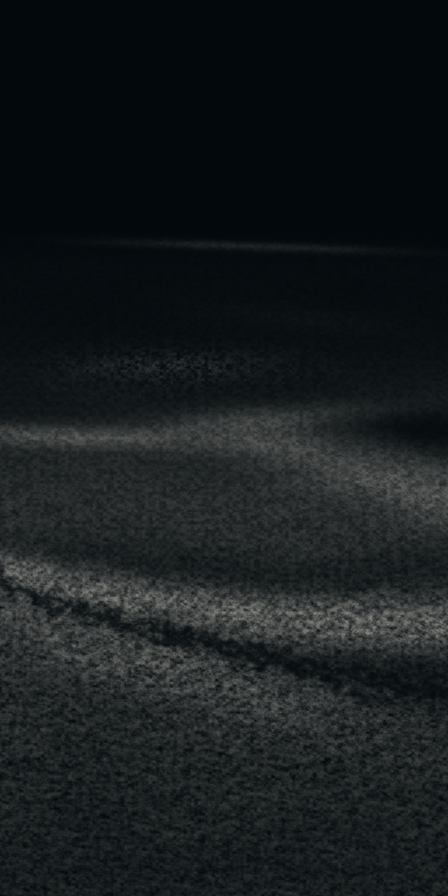
Write a Shadertoy shader that draws this texture.

```glsl
#define SHADOW_COLOR vec3(0.009, 0.032, 0.044)
#define LIGHT_COLOR vec3(0.41, 0.415, 0.40)
#define GRAIN_SCALE 128.0
#define GRAIN_CONTRAST 2.0
#define RELIEF_CONTRAST 1.1
#define CREASE_DEPTH 0.74
#define BANK_LIGHT 0.44

float hash(vec2 p) {
    return fract(sin(dot(p, vec2(127.1, 311.7))) * 43758.5453);
}

float noise(vec2 p) {
    vec2 cell = floor(p), f = fract(p);
    f = f * f * (3.0 - 2.0 * f);
    return mix(mix(hash(cell), hash(cell + vec2(1, 0)), f.x),
               mix(hash(cell + vec2(0, 1)), hash(cell + vec2(1, 1)), f.x), f.y);
}

float fbm(vec2 p) {
    float sum = 0.0, amplitude = 0.5;
    for (int i = 0; i < 4; i++) {
        sum += amplitude * noise(p);
        p = mat2(1.6, 1.2, -1.2, 1.6) * p + 7.3;
        amplitude *= 0.5;
    }
    return sum;
}

float bell(float d, float width) {
    return exp(-d * d / (width * width));
}

// Soft elliptical pool of light, sheared along its length
float pool(vec2 p, vec2 center, vec2 radius, float slope) {
    vec2 d = p - center;
    d.y -= slope * d.x;
    d /= radius;
    return exp(-dot(d, d));
}

float below(float y, float low, float high) {
    return 1.0 - smoothstep(low, high, y);
}

float creaseHeight(float x) {
    return 0.352 - 0.185 * x + 0.06 * x * x;
}

// Broad illumination of the receding ground
float groundLight(vec2 p) {
    float light = 0.04 * below(p.y, 0.69, 0.75)
                + 0.10 * below(p.y, 0.53, 0.66)
                + 0.20 * below(p.y, 0.45, 0.55);
    light *= mix(0.60, 1.0, smoothstep(0.0, 0.32, p.y));

    // Distant streaks
    light += 0.23 * pool(p, vec2(0.56, 0.725), vec2(0.30, 0.005), -0.016);
    light += 0.06 * pool(p, vec2(0.66, 0.645), vec2(0.22, 0.015), -0.04);
    light += 0.13 * pool(p, vec2(0.38, 0.592), vec2(0.24, 0.016), 0.0);

    // Middle wave: left beam, crest and right shoulder
    light += 0.43 * pool(p, vec2(0.12, 0.513), vec2(0.38, 0.012), -0.02);
    light += 0.32 * pool(p, vec2(0.62, 0.533), vec2(0.27, 0.015), 0.04);
    light += 0.18 * pool(p, vec2(0.60, 0.508), vec2(0.24, 0.022), -0.06);
    light += 0.30 * pool(p, vec2(0.94, 0.452), vec2(0.32, 0.034), -0.14);

    // Hollows between the waves
    light -= 0.15 * pool(p, vec2(0.98, 0.515), vec2(0.22, 0.025), -0.06);
    light -= 0.17 * pool(p, vec2(0.50, 0.358), vec2(0.48, 0.026), -0.07);
    light -= 0.13 * pool(p, vec2(0.95, 0.365), vec2(0.22, 0.025), 0.0);
    return light;
}

// Lit banks on either side of the dark foreground crease
float foregroundLight(vec2 p) {
    float wobble = 0.016 * (fbm(p * vec2(14.0, 30.0)) - 0.47);
    float d = p.y - creaseHeight(p.x) + wobble;
    float upper = bell(d - 0.014 - 0.062 * p.x, 0.017 + 0.018 * p.x);
    float lower = bell(d + 0.035, 0.04) * (1.0 - 0.7 * smoothstep(0.45, 1.0, p.x));
    return BANK_LIGHT * upper + 0.23 * lower;
}

// Ragged dark furrow that opens into a hollow on the right
float creaseShade(vec2 p) {
    float ragged = 0.045 * (fbm(p * vec2(48.0, 110.0)) - 0.47);
    float d = p.y - creaseHeight(p.x) + ragged;
    float crease = bell(d, 0.009 + 0.015 * p.x * p.x);
    float hollow = pool(p, vec2(0.95, 0.25), vec2(0.28, 0.026), -0.04);
    return 1.0 - CREASE_DEPTH * max(crease, 0.8 * hollow);
}

void mainImage(out vec4 fragColor, in vec2 fragCoord) {
    vec2 p = fragCoord / iResolution.xy;
    vec2 ground = fragCoord / iResolution.x;

    float light = max(groundLight(p) + foregroundLight(p), 0.0) * creaseShade(p);
    light *= 0.8 + 0.42 * fbm(ground * vec2(5.0, 14.0) + 3.0);

    // Fine grain, with slanted relief strengthening toward the viewer
    vec2 grainPos = ground * vec2(GRAIN_SCALE, GRAIN_SCALE * 1.2);
    float grain = fbm(grainPos) - 0.47;
    vec2 reliefPos = ground * vec2(56.0, 88.0) + vec2(0.0, 22.0 * ground.x);
    float relief = fbm(reliefPos) - fbm(reliefPos + vec2(0.45, -0.6));
    float near = below(p.y, 0.15, 0.60);
    float sparkle = pool(p, vec2(0.38, 0.592), vec2(0.25, 0.025), 0.0);
    light *= max(0.0, 1.0 + GRAIN_CONTRAST * (0.45 + 0.55 * near + 1.2 * sparkle) * grain
                          + RELIEF_CONTRAST * near * relief);

    vec3 color = mix(SHADOW_COLOR, LIGHT_COLOR, clamp(light, 0.0, 1.4));
    color += 0.008 * grain;
    fragColor = vec4(clamp(color, 0.0, 1.0), 1.0);
}
```
